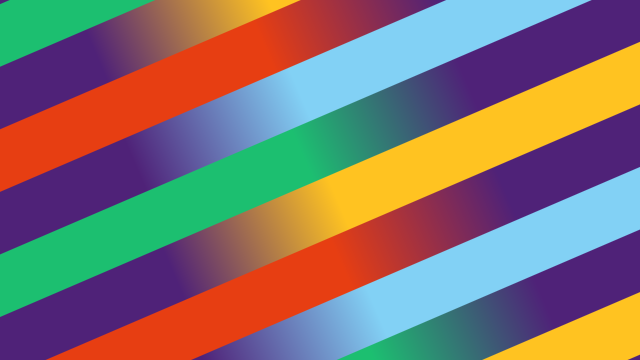
Give the GLSL for this background, as a WebGL 2 fragment shader.

```glsl
#version 300 es
precision highp float;
// Diagonal stripes of equal width rising to the right, in a cycle of four.
// Even stripes start red or green and fade into purple; odd stripes start
// purple and fade into yellow or blue. Each fade runs along its stripe.

#define SLOPE 0.43          // rise of the stripes
#define STRIPE_HEIGHT 0.1738 // vertical extent of one stripe
#define TOP_OFFSET 0.0116   // first edge below the top left corner
#define FADE_WIDTH 0.544    // length of a fade along x
#define FADE_IN 0.213       // where purple begins to brighten
#define FADE_OUT 0.701      // where red and green begin to darken
#define FADE_DRIFT 0.0116   // shift of the fade from stripe to stripe

uniform vec2 u_resolution;
out vec4 fragColor;

const vec3 PURPLE = vec3(0.310, 0.133, 0.470);
const vec3 RED    = vec3(0.906, 0.243, 0.071);
const vec3 GREEN  = vec3(0.110, 0.749, 0.441);
const vec3 YELLOW = vec3(1.000, 0.765, 0.130);
const vec3 BLUE   = vec3(0.510, 0.820, 0.961);

// Colour of stripe number index at a distance along its length
vec3 stripeColor(float index, float along) {
    float phase = mod(index, 4.0);
    bool fadesOut = mod(index, 2.0) < 0.5;
    vec3 bright = phase < 0.5 ? GREEN
                : phase < 1.5 ? YELLOW
                : phase < 2.5 ? RED : BLUE;
    float start = fadesOut ? FADE_OUT : FADE_IN;
    float t = clamp((along + FADE_DRIFT * index - start) / FADE_WIDTH, 0.0, 1.0);
    return mix(PURPLE, bright, fadesOut ? 1.0 - t : t);
}

void main() {
    // Canvas height is one unit; depth is measured down from the top
    vec2 p = gl_FragCoord.xy / u_resolution.y;
    float depth = 1.0 - p.y;

    // Coordinates across and along the stripes
    float across = (depth + SLOPE * p.x - TOP_OFFSET) / STRIPE_HEIGHT;
    float along = p.x - SLOPE * depth;

    // Blend the two stripes that meet at the nearest edge
    float edge = floor(across + 0.5);
    float pixel = length(vec2(1.0, SLOPE)) / (u_resolution.y * STRIPE_HEIGHT);
    float blend = smoothstep(-0.7 * pixel, 0.7 * pixel, across - edge);
    vec3 color = mix(stripeColor(edge - 1.0, along), stripeColor(edge, along), blend);

    fragColor = vec4(color, 1.0);
}
```
